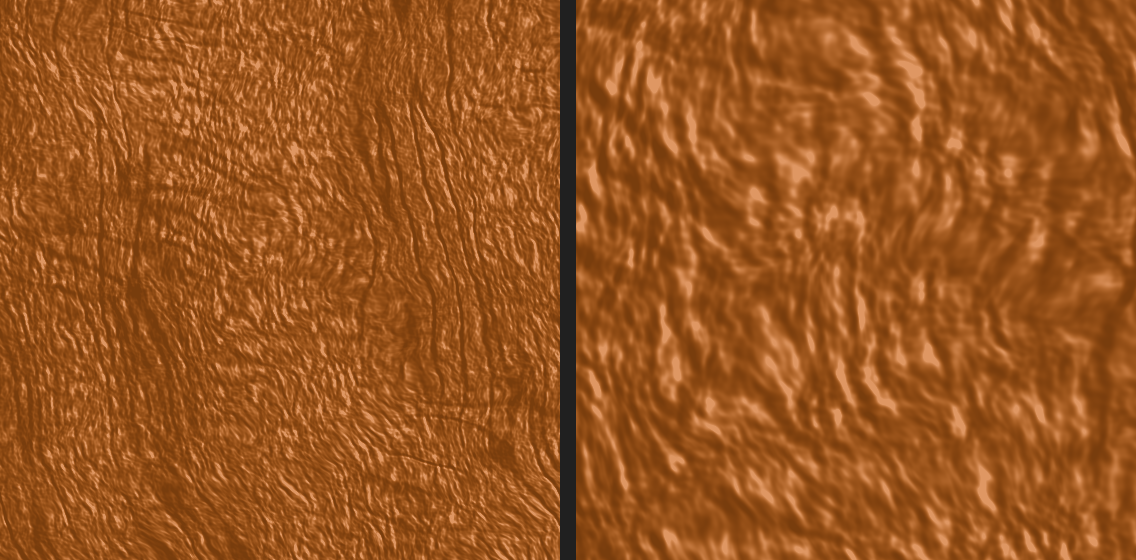
Left, the full canvas; right, a detail of the centre.
Reproduce this texture procedurally as a Shadertoy shader.

```glsl
#define GRAIN_FREQ vec2(50.0, 26.0)
#define PEBBLE_FREQ vec2(108.0, 66.0)
#define PORE_FREQ vec2(215.0, 150.0)
#define FOLD_FREQ vec2(22.0, 2.8)
#define CROSS_FREQ vec2(4.0, 17.0)
#define FOLD_DEPTH 0.62
#define CROSS_DEPTH 0.42
#define LIGHT_DIR vec2(0.86, 0.51)
#define LIGHT_STEP 0.002
#define RELIEF 4.8
#define CAVITY 3.3
#define TONE_SPREAD 0.40

const float TAU = 6.2831853;

// Random unit vector for a lattice corner
vec2 cornerGradient(ivec2 cell) {
    uvec2 q = uvec2(cell) * uvec2(1597334673u, 3812015801u);
    uint h = (q.x ^ q.y) * 1597334673u;
    h = (h ^ (h >> 15)) * 2246822519u;
    h ^= h >> 13;
    float angle = TAU * float(h & 65535u) / 65536.0;
    return vec2(cos(angle), sin(angle));
}

float gradientNoise(vec2 p) {
    vec2 base = floor(p), f = p - base;
    ivec2 cell = ivec2(base);
    vec2 w = f * f * f * (f * (f * 6.0 - 15.0) + 10.0);
    float a = dot(cornerGradient(cell), f);
    float b = dot(cornerGradient(cell + ivec2(1, 0)), f - vec2(1, 0));
    float c = dot(cornerGradient(cell + ivec2(0, 1)), f - vec2(0, 1));
    float d = dot(cornerGradient(cell + ivec2(1, 1)), f - vec2(1, 1));
    return mix(mix(a, b, w.x), mix(c, d, w.x), w.y);
}

// Bends the hide so that folds sweep to the right near the bottom
vec2 hideCoords(vec2 p) {
    float drop = 1.0 - p.y;
    float sweep = 0.06 * drop + 0.15 * drop * drop * drop;
    float sway = 0.06 * gradientNoise(p * 3.0 + 11.3)
               + 0.028 * gradientNoise(p * 7.0 + 37.1)
               + 0.007 * gradientNoise(p * 19.0 + 5.7)
               + 0.003 * gradientNoise(p * 43.0 + 17.9);
    float slip = 0.014 * gradientNoise(p * 15.0 + 71.9);
    return vec2(p.x - sweep + sway, p.y + slip);
}

// Groove along the zero line of a noise field
float groove(float n, float halfWidth) {
    return 1.0 - smoothstep(0.0, halfWidth, abs(n));
}

float leatherHeight(vec2 p) {
    vec2 q = hideCoords(p);

    // Long folds, gathered in bands
    float bands = 0.22 * cos(TAU * 1.4 * (q.x - 0.05));
    float foldMask = smoothstep(-0.2, 0.28, bands + 0.8 * gradientNoise(q * vec2(4.0, 1.6) + 23.4));
    float folds = groove(gradientNoise(q * FOLD_FREQ + 3.1), 0.15);

    // Shallow creases that cross the folds
    vec2 tilted = vec2(p.x, q.y + 0.3 * q.x + 0.05 * gradientNoise(p * 4.0 + 61.2));
    float crossMask = smoothstep(0.02, 0.36, gradientNoise(p * vec2(2.6, 3.4) + 47.6));
    float creases = groove(gradientNoise(tilted * CROSS_FREQ + 83.5), 0.15);

    // Rounded grains, small pebbles and pores
    float swell = gradientNoise(q * GRAIN_FREQ + 13.7);
    float grain = 1.15 * sqrt(swell * swell + 0.0015);
    float pebbles = 0.5 * gradientNoise(q * PEBBLE_FREQ + 29.3);
    float pores = 0.25 * gradientNoise(q * PORE_FREQ + 53.8);

    return (grain + pebbles) * (1.0 - 0.3 * foldMask) + pores
         - FOLD_DEPTH * foldMask * folds - CROSS_DEPTH * crossMask * creases;
}

// Tan ramp from deep brown to pale highlights
vec3 tanColor(float red) {
    float s = red - 0.51;
    return vec3(red, 0.26 + s * (0.62 + 0.8 * s), 0.06 + s * (0.30 + 1.65 * s));
}

void mainImage(out vec4 fragColor, in vec2 fragCoord) {
    vec2 p = fragCoord / iResolution.y;

    // Side lighting and darker hollows
    vec2 lightStep = LIGHT_DIR * LIGHT_STEP;
    float away = leatherHeight(p - lightStep);
    float toward = leatherHeight(p + lightStep);
    float shade = RELIEF * (away - toward) + CAVITY * (0.5 * (away + toward) - 0.12);

    // Broad uneven dye, darker along the left edge
    shade += 0.9 * gradientNoise(p * vec2(3.2, 2.6) + 91.4);
    shade -= 0.5 * (1.0 - smoothstep(0.0, 0.16, p.x));

    float red = 0.40 + 0.197 * exp(TONE_SPREAD * clamp(shade, -2.5, 2.2));
    fragColor = vec4(tanColor(red), 1.0);
}
```
